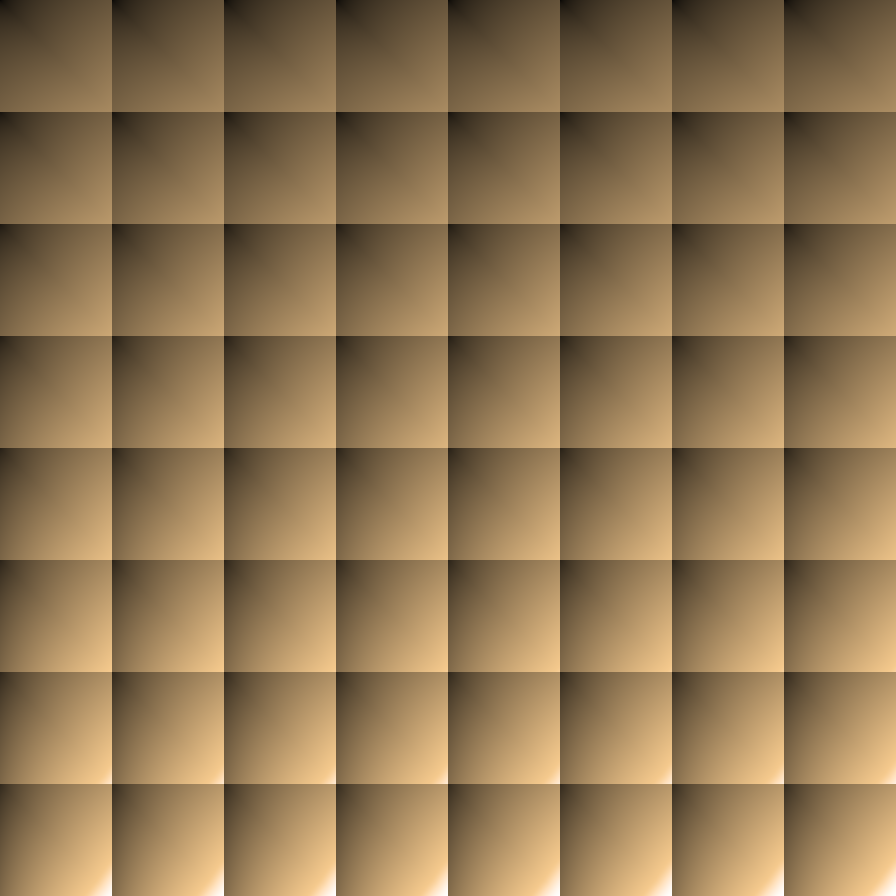
This pattern is drawn by a Shadertoy shader. Its source:

```glsl
// Grid of shaded square tiles, dark at the upper left and glowing tan at the lower right.
#define TILES 8.0
#define TINT vec3(1.0, 0.65, 0.296)
#define GAMMA 2.2
#define CREASE 0.06
#define GLOW_START 0.9
#define GLOW_FULL 1.17
#define SAMPLES 3

// Linear light at a point; both axes run 0 to 1, y downward.
float tileLight(vec2 canvas) {
    vec2 local = fract(canvas * TILES);
    float acrossSlope = 0.07 + 0.37 * canvas.y;
    float downSlope = 0.12 + 0.03 * canvas.x;
    float cornerLift = 0.10 + 0.45 * canvas.y;
    float light = 0.03 * canvas.y;
    light += local.x * acrossSlope + local.y * downSlope;
    light += local.x * local.y * cornerLift;
    // Shallow valley along the tile diagonal
    light += CREASE * abs(local.x - local.y);
    return light;
}

vec3 tileColor(vec2 canvas) {
    float light = tileLight(canvas);
    vec3 tan_ = TINT * min(light, 1.0);
    // Hot corners fade to white
    float glow = smoothstep(GLOW_START, GLOW_FULL, light);
    vec3 linearColor = mix(tan_, vec3(1.0), glow);
    return pow(linearColor, vec3(1.0 / GAMMA));
}

void mainImage(out vec4 fragColor, in vec2 fragCoord) {
    vec3 sum = vec3(0.0);
    // Average inside the pixel to smooth the seams
    for (int j = 0; j < SAMPLES; j++) {
        for (int i = 0; i < SAMPLES; i++) {
            vec2 offset = (vec2(i, j) + 0.5) / float(SAMPLES) - 0.5;
            vec2 canvas = (fragCoord + offset) / iResolution.xy;
            sum += tileColor(vec2(canvas.x, 1.0 - canvas.y));
        }
    }
    fragColor = vec4(sum / float(SAMPLES * SAMPLES), 1.0);
}
```
